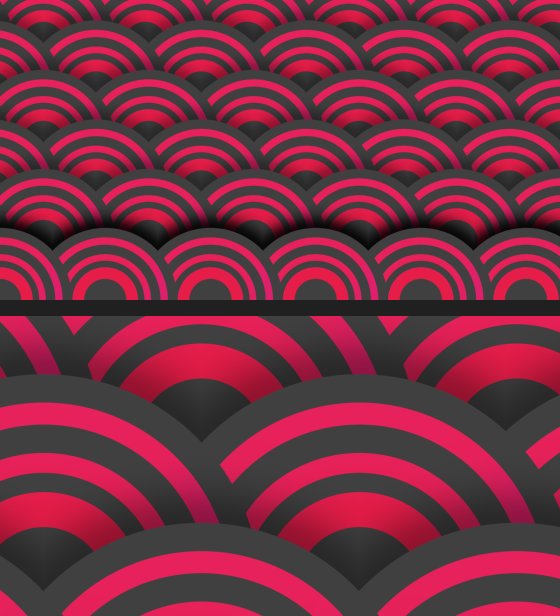
Top: the whole. Bottom: its middle third, enlarged.
Reproduce this pattern procedurally as a Shadertoy shader.

```glsl
// Overlapping rows of concentric-ring scales, red on charcoal, with soft shadows between rows.
#define RADIUS 0.2403        // disc radius, in canvas heights
#define PITCH 0.3507         // distance between discs in a row
#define TOP_PITCH 0.3398     // tighter spacing of the top row
#define ROW_STEP 0.1651      // distance between rows
#define FIRST_STEP 0.1966    // gap between the front row and the next
#define SLIP 0.0255          // leftward shift of the right-hand discs
#define CHARCOAL vec3(0.252)
#define RED vec3(0.90, 0.112, 0.28)
#define PINK vec3(0.905, 0.13, 0.355)
#define MAGENTA vec3(0.86, 0.12, 0.44)

const int ROWS = 6;
const int COLUMNS = 7;

// Antialiased ring of given middle radius and half width
float ring(float r, float middle, float halfWidth, float aa) {
    return 1.0 - smoothstep(-aa, aa, abs(r - middle) - halfWidth);
}

// Colour of one disc; q is the position in disc radii
vec3 discColor(vec2 q, float aa) {
    float r = length(q);
    float bands = ring(r, 0.818, 0.051, aa)
                + ring(r, 0.590, 0.046, aa)
                + ring(r, 0.374, 0.081, aa);
    vec3 paint = mix(RED, PINK, smoothstep(0.35, 0.65, r));
    float lowerRight = smoothstep(0.25, 0.75, q.x - 0.4 * q.y);
    paint = mix(paint, MAGENTA, 0.75 * lowerRight * smoothstep(0.45, 0.6, r));
    return mix(CHARCOAL, paint, bands);
}

// Centre of a disc, counted from the front row and the left edge
vec2 discCenter(int row, int column) {
    bool isFront = row == 0;
    bool isTop = row == ROWS - 1;
    float start = isFront ? 0.0 : (row % 2 == 1 ? 0.1444 : -0.0305);
    float x = start + float(column) * (isTop ? TOP_PITCH : PITCH);
    if (!isFront && !isTop) x -= SLIP * step(1.22, x);
    float y = isFront ? 0.0 : FIRST_STEP + float(row - 1) * ROW_STEP;
    return vec2(x, y);
}

void mainImage(out vec4 fragColor, in vec2 fragCoord) {
    vec2 p = fragCoord / iResolution.y;
    float aa = 0.75 / (iResolution.y * RADIUS);
    vec3 color = CHARCOAL;

    // Rows from back to front
    for (int row = ROWS - 1; row >= 0; row--) {
        vec3 layer = CHARCOAL;
        float nearest = 10.0;

        // Each disc lies over its right-hand neighbour
        for (int column = COLUMNS - 1; column >= -1; column--) {
            vec2 q = (p - discCenter(row, column)) / RADIUS;
            float edge = length(q) - 1.0;
            nearest = min(nearest, edge);
            layer = mix(layer, discColor(q, aa), 1.0 - smoothstep(-aa, aa, edge));
        }

        // Shadow on the rows behind, deepest under the front row
        float depth = row == 0 ? 0.88 : 0.36;
        float spread = row == 0 ? 0.19 : 0.17;
        float falloff = max(nearest, 0.0) / spread;
        color *= 1.0 - depth * exp(-falloff * falloff);
        color = mix(color, layer, 1.0 - smoothstep(-aa, aa, nearest));
    }
    fragColor = vec4(color, 1.0);
}
```
